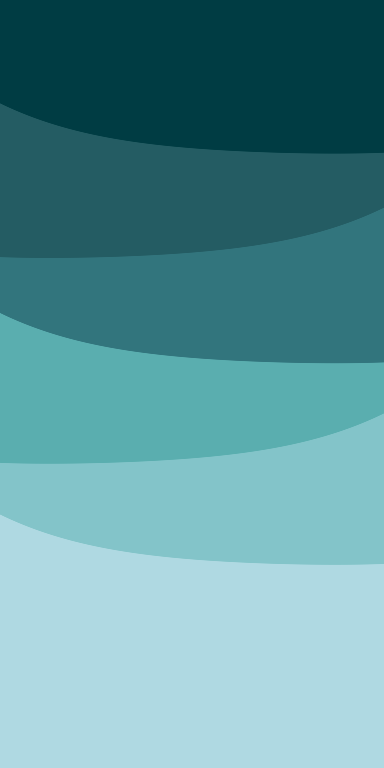
A Shadertoy shader for this background:

```glsl
const int EDGE_COUNT = 5;
const vec3 BAND_COLORS[6] = vec3[6](
    vec3(0.000, 0.237, 0.263),
    vec3(0.141, 0.361, 0.388),
    vec3(0.198, 0.459, 0.492),
    vec3(0.352, 0.682, 0.686),
    vec3(0.512, 0.769, 0.787),
    vec3(0.685, 0.851, 0.885));
// Lowest height of each edge, from top to bottom
const float EDGE_HEIGHTS[5] = float[5](0.8000, 0.6641, 0.5270, 0.3962, 0.2646);
// Polynomial coefficients of the sweeping curve
const float CURVE_START = 0.0655;
const vec4 CURVE_TERMS = vec4(-0.2443, 0.3820, -0.3076, 0.1055);

// Rise above the lowest point: steep at the left, flat at the right
float sweep(float x) {
    float x2 = x * x;
    return CURVE_START + dot(CURVE_TERMS, vec4(x, x2, x2 * x, x2 * x2));
}

void mainImage(out vec4 fragColor, in vec2 fragCoord) {
    vec2 uv = fragCoord / iResolution.xy;
    float halfPixel = 0.5 / iResolution.y;
    vec3 color = BAND_COLORS[0];

    // Each lower band covers the one above; alternate edges are mirrored
    for (int i = 0; i < EDGE_COUNT; i++) {
        float x = (i % 2 == 0) ? uv.x : 1.0 - uv.x;
        float below = EDGE_HEIGHTS[i] + sweep(x) - uv.y;
        color = mix(color, BAND_COLORS[i + 1], smoothstep(-halfPixel, halfPixel, below));
    }
    fragColor = vec4(color, 1.0);
}
```
